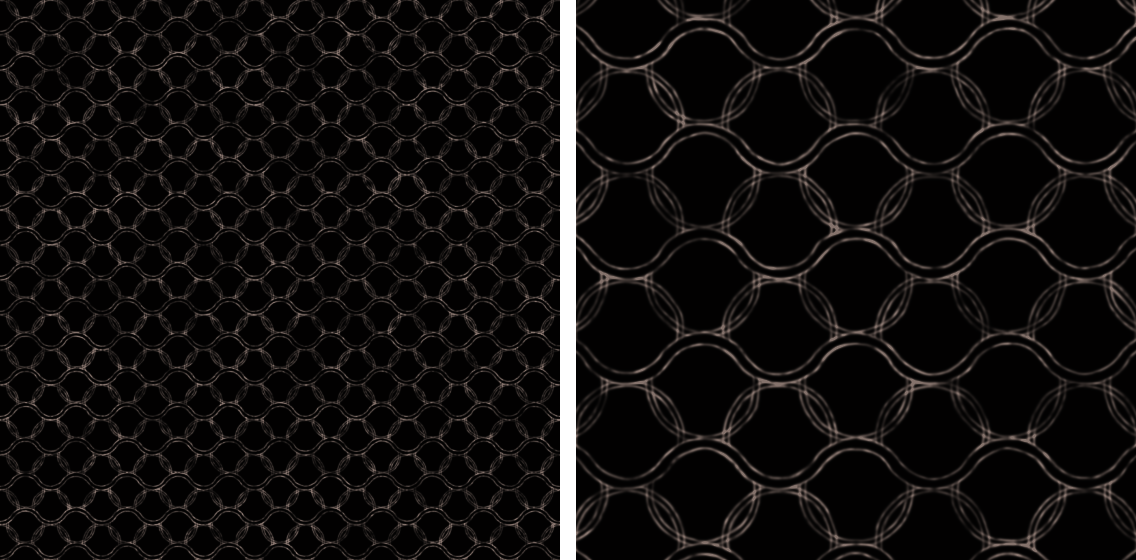
Left, the full canvas; right, a detail of the centre.
A WebGL 2 fragment shader for this pattern:

```glsl
#version 300 es
precision highp float;
// Dark mail of interlocked rings, 11 across and 16 down, drawn as thin worn brown edges.
// Arcs of two staggered ring columns join into wavy bands; between the bands, wider
// ring arcs overlap into leaf shapes. Lengths are in row heights; all noise wraps.
uniform vec2 u_resolution;
out vec4 fragColor;

const vec2 REPEATS = vec2(11.0, 16.0);
const vec2 NEIGHBOUR = vec2(8.0 / 11.0, 0.5);  // offset to the staggered ring
const float BAND = 0.049;                     // half width of a wavy band

float hash(vec2 p) {
    vec3 q = fract(vec3(p.xyx) * 0.1031);
    q += dot(q, q.yzx + 33.33);
    return fract((q.x + q.y) * q.z);
}

// Value noise with a whole number of cells across the canvas
float wrapNoise(vec2 uv, float cells) {
    vec2 p = uv * cells;
    vec2 i = floor(p);
    vec2 f = fract(p);
    f = f * f * (3.0 - 2.0 * f);
    vec2 a = mod(i, cells);
    vec2 b = mod(i + 1.0, cells);
    return mix(mix(hash(a), hash(vec2(b.x, a.y)), f.x),
               mix(hash(vec2(a.x, b.y)), hash(b), f.x), f.y);
}

// Signed distance to the wave: crest around the origin, trough around NEIGHBOUR
float waveDistance(vec2 p) {
    float radius = 0.5 * length(NEIGHBOUR);
    bool crestSide = NEIGHBOUR.x * p.y > NEIGHBOUR.y * p.x;
    return crestSide ? length(p) - radius : radius - length(p - NEIGHBOUR);
}

// Soft thin line that keeps its weight when pixels are coarse
float softLine(float d, float pixel) {
    float core = 0.0105;
    float spread = sqrt(core * core + 0.16 * pixel * pixel);
    return core / spread * exp(-0.5 * d * d / (spread * spread));
}

void main() {
    vec2 uv = gl_FragCoord.xy / u_resolution;
    float pixel = REPEATS.y / min(u_resolution.x, u_resolution.y);
    vec2 row = vec2(0.0, 1.0);

    // Fold into half a column, then pick the strip between two waves
    vec2 p;
    p.x = abs(fract(uv.x * REPEATS.x) - 0.5) * 2.0 * NEIGHBOUR.x;
    p.y = fract(uv.y * REPEATS.y - 0.25) - 0.75;
    if (waveDistance(p) > 0.0) p -= row;
    else if (waveDistance(p + row) < 0.0) p += row;

    // Slight unevenness of the wire
    float wobble = 0.018 * (wrapNoise(uv, 90.0) - 0.5);
    float band = min(-waveDistance(p), waveDistance(p + row));
    float waves = softLine(band - BAND + wobble, pixel);

    // Two concentric edges on each overlapping ring, hidden under the bands
    float ringA = length(p) + wobble;
    float ringB = length(p - vec2(NEIGHBOUR.x, -NEIGHBOUR.y)) - wobble;
    float leaves = softLine(ringA - 0.54, pixel) + softLine(ringB - 0.54, pixel)
                 + softLine(ringA - 0.487, pixel) + softLine(ringB - 0.487, pixel);
    leaves *= smoothstep(BAND - 0.02, BAND + 0.01, band);

    // Wear: broad fading, broken stretches and fine grain
    float broad = wrapNoise(uv, 23.0);
    float broken = wrapNoise(uv + 0.37, 120.0);
    float grain = wrapNoise(uv + 0.61, 300.0);
    float wear = (0.65 + 0.6 * broad) * (0.25 + 0.85 * broken) * (0.4 + 1.1 * grain);
    float ink = min((1.15 * waves + 0.8 * leaves) * wear, 1.1);

    vec3 black = vec3(0.006, 0.005, 0.005);
    vec3 wornBrown = vec3(0.47, 0.405, 0.38);
    fragColor = vec4(black + wornBrown * ink, 1.0);
}
```
